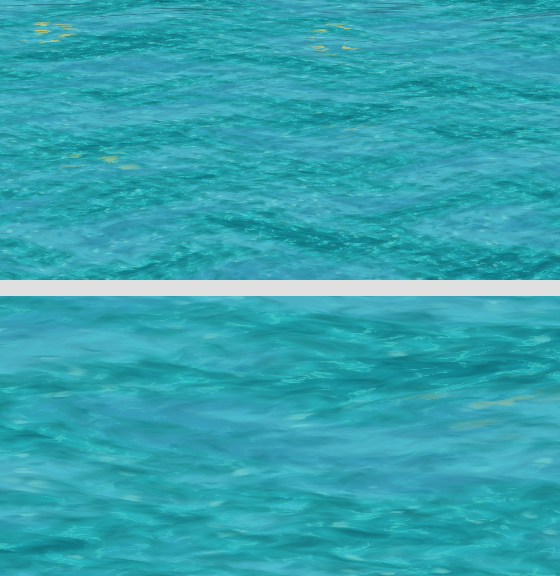
Top: the whole. Bottom: its middle third, enlarged.
This texture is drawn by a WebGL 1 fragment shader. Its source:

```glsl
precision highp float;
// Clear turquoise sea: wind-drawn swells, sky sheen, caustics and sun glints.
uniform vec2 u_resolution;

vec2 hash2(vec2 cell) {
  return fract(sin(vec2(dot(cell, vec2(127.1, 311.7)), dot(cell, vec2(269.5, 183.3)))) * 4375.85);
}

// Layered sines, each layer bent and turned; roughly -0.9 to 0.9
float layeredSines(vec2 q) {
  float sum = 0.0;
  float amp = 0.5;
  for (int i = 0; i < 4; i++) {
    q += 0.6 * sin(q.yx * 1.3 + vec2(1.7, 4.1));
    sum += amp * sin(q.x + 0.8) * sin(q.y + 2.3);
    q = mat2(0.8, 0.6, -0.6, 0.8) * q * 1.9 + 3.7;
    amp *= 0.54;
  }
  return sum;
}

// Cellular noise: nearest distance, second distance, random value of nearest cell
vec3 cellular(vec2 q) {
  vec2 base = floor(q);
  vec3 found = vec3(9.0, 9.0, 0.0);
  for (int j = -1; j <= 1; j++) {
    for (int i = -1; i <= 1; i++) {
      vec2 cell = base + vec2(float(i), float(j));
      vec2 rnd = hash2(cell);
      float d = length(cell + 0.15 + 0.7 * rnd - q);
      if (d < found.x) found = vec3(d, found.x, fract(rnd.x * 7.3 + rnd.y * 5.1));
      else found.y = min(found.y, d);
    }
  }
  return found;
}

// Soft round patch
float patchAt(vec2 p, vec2 centre, vec2 size) {
  vec2 d = (p - centre) / size;
  return exp(-dot(d, d));
}

void main() {
  vec2 p = gl_FragCoord.xy / u_resolution.y;
  // Waves crowd together towards the top
  vec2 sea = vec2(p.x, p.y * (0.8 + 0.5 * p.y));
  sea.y += 0.012 * sin(p.x * 4.0 + p.y * 9.0) + 0.006 * sin(p.x * 9.0 - p.y * 14.0);

  float broad = layeredSines(sea * vec2(1.6, 10.0) + vec2(4.0, 8.0));
  float swell = layeredSines(sea * vec2(4.5, 25.0) + vec2(2.0, 5.0));
  float ripple = layeredSines(sea * vec2(20.0, 80.0) + vec2(swell * 1.5, 11.0));
  float fine = layeredSines(sea * vec2(48.0, 135.0) + vec2(swell * 3.0, ripple));
  float drift = layeredSines(sea * vec2(4.0, 34.0) + vec2(17.0, 3.0));
  float tone = 0.8 * swell + 0.4 * broad + 0.24 * ripple + 0.16 * fine + 0.14 * drift + 0.06;

  // Deep water, lit water, reflected sky
  float sheen = smoothstep(-0.2, 0.38, tone);
  vec3 color = mix(vec3(0.07, 0.53, 0.575), vec3(0.14, 0.64, 0.67), smoothstep(-0.65, -0.05, tone));
  vec3 sky = mix(vec3(0.21, 0.61, 0.71), vec3(0.28, 0.69, 0.76), smoothstep(-0.28, 0.26, drift + 0.4 * ripple));
  color = mix(color, sky, sheen);

  // Rings and fine ripples, strongest over the deep water
  float deep = 1.0 - sheen;
  float rings = sin(swell * 20.0 + ripple * 3.0);
  color *= 1.0 + 0.05 * rings * deep + 0.05 * ripple + (0.07 + 0.07 * deep) * fine;

  // Broken caustic web showing through
  vec3 web = cellular(sea * vec2(20.0, 62.0) + vec2(ripple, swell + fine) * 1.1);
  float caustic = smoothstep(0.24, 0.0, web.y - web.x) * smoothstep(0.0, 0.35, fine + 0.3 * ripple);
  color = mix(color, vec3(0.27, 0.79, 0.77), caustic * (0.25 + 0.45 * deep));

  // Short pale dashes and dark slivers, small and scattered
  vec3 dash = cellular(sea * vec2(30.0, 92.0) + vec2(swell, ripple) * 1.2 + 40.0);
  float core = smoothstep(0.5, 0.12, dash.x);
  float pale = core * smoothstep(0.76, 0.95, dash.z) * smoothstep(-0.3, 0.3, drift + ripple + 0.1 - 0.2 * p.y);
  float sliver = core * smoothstep(0.24, 0.08, dash.z);
  color = mix(color, vec3(0.50, 0.85, 0.83), 0.55 * pale);
  color = mix(color, vec3(0.09, 0.53, 0.60), 0.42 * sliver);

  // Thin dark wisps in the far water
  float wisp = smoothstep(0.12, 0.0, abs(layeredSines(sea * vec2(2.5, 22.0) + 9.0)));
  wisp *= smoothstep(0.74, 0.9, p.y) * smoothstep(0.0, 0.35, drift + 0.3 * fine);
  color = mix(color, vec3(0.10, 0.38, 0.44), 0.6 * wisp);

  // Warm sun glints in a few clusters
  float warm = patchAt(p, vec2(0.17, 0.88), vec2(0.1, 0.05));
  warm += patchAt(p, vec2(1.2, 0.86), vec2(0.1, 0.06));
  warm += 0.5 * patchAt(p, vec2(0.35, 0.42), vec2(0.28, 0.07));
  warm += 0.4 * patchAt(p, vec2(1.25, 0.54), vec2(0.2, 0.06));
  vec3 glint = cellular(sea * vec2(9.0, 60.0) + vec2(swell, ripple + 0.7 * fine) * 0.8 + 70.0);
  float sun = smoothstep(0.46, 0.16, glint.x) * smoothstep(0.5, 0.65, glint.z) * smoothstep(0.15, 0.7, warm);
  color = mix(color, mix(vec3(0.66, 0.76, 0.64), vec3(0.88, 0.80, 0.38), warm), 0.85 * sun);

  gl_FragColor = vec4(color, 1.0);
}
```
